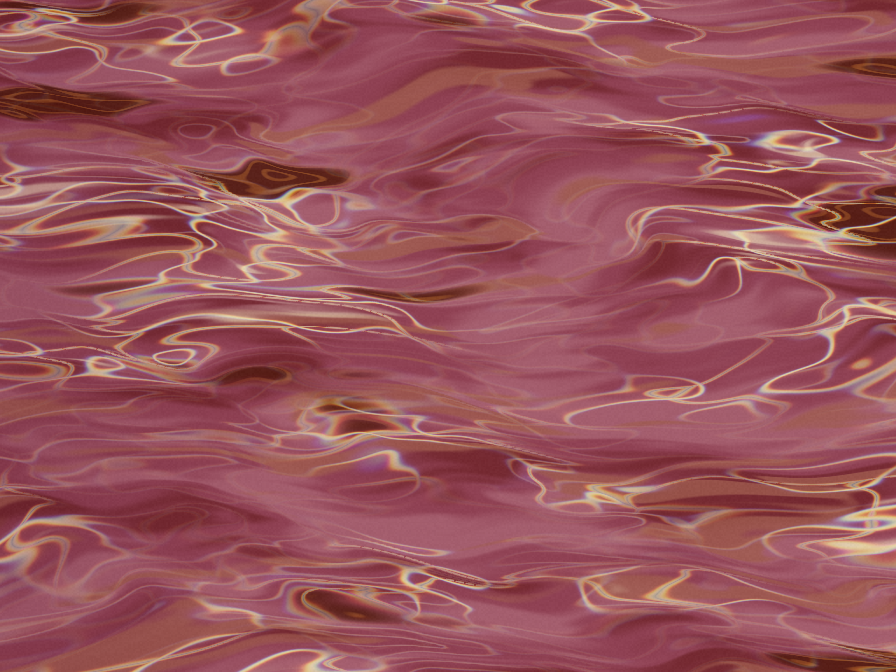
Reproduce this texture procedurally as a Shadertoy shader.

```glsl
// Rippled rose-coloured water seen at a low angle: stretched noise gives the
// swell and its folds, dark troughs hold amber rings, and thin light filaments
// (noise contours and cell borders) are split slightly into colours.

#define STRETCH vec2(2.4, 9.5)   // swell frequency across and up
#define LINE_WIDTH 0.028         // half width of light filaments
#define DISPERSION 0.022         // colour split of filaments
#define GLINT 0.85               // strength of bright filaments
#define WINE vec3(0.45, 0.16, 0.19)
#define ROSE vec3(0.55, 0.25, 0.32)
#define MAUVE vec3(0.63, 0.36, 0.42)
#define SALMON vec3(0.61, 0.35, 0.30)
#define UMBER vec3(0.31, 0.10, 0.06)
#define AMBER vec3(0.60, 0.33, 0.13)
#define BLUSH vec3(0.71, 0.53, 0.52)
#define CREAM vec3(0.90, 0.85, 0.71)

vec2 hash2(vec2 p) {
    p = vec2(dot(p, vec2(127.1, 311.7)), dot(p, vec2(269.5, 183.3)));
    return fract(sin(p) * 43758.5);
}

float corner(vec2 cell, vec2 offset) {
    float angle = 6.2832 * hash2(cell).x;
    return dot(vec2(cos(angle), sin(angle)), offset);
}

// Gradient noise, roughly -0.7 to 0.7
float noise(vec2 p) {
    vec2 i = floor(p), f = fract(p), e = vec2(0.0, 1.0);
    vec2 u = f * f * f * (f * (f * 6.0 - 15.0) + 10.0);
    float low = mix(corner(i, f), corner(i + e.yx, f - e.yx), u.x);
    float high = mix(corner(i + e.xy, f - e.xy), corner(i + e.yy, f - e.yy), u.x);
    return mix(low, high, u.y);
}

// Cellular noise: zero on the borders between cells
float cellBorder(vec2 p) {
    vec2 i = floor(p), f = fract(p);
    float nearest = 8.0, second = 8.0;
    for (int y = -1; y <= 1; y++)
    for (int x = -1; x <= 1; x++) {
        vec2 g = vec2(float(x), float(y));
        float d = length(g + hash2(i + g) - f);
        second = min(second, max(nearest, d));
        nearest = min(nearest, d);
    }
    return second - nearest;
}

// Layered sines that bend the water sideways and up
vec2 bend(vec2 p) {
    float freq = 4.5;
    for (int i = 0; i < 4; i++) {
        float phase = 2.4 * float(i);
        p += vec2(0.24, 0.12) / freq
           * sin(freq * (p.yx * vec2(2.1, 0.9) + p * vec2(0.6, 1.3)) + phase);
        freq *= 1.83;
    }
    return p;
}

// Filament along the zero line of a field, one brightness per channel
vec3 filament(float field, float width) {
    float w = max(width, 0.7 * fwidth(field));
    vec3 d = (field + DISPERSION * vec3(-0.6, 0.0, 0.8)) / w;
    return 1.0 / (1.0 + d * d * d * d);
}

void mainImage(out vec4 fragColor, in vec2 fragCoord) {
    vec2 uv = fragCoord / iResolution.xy;
    vec2 p = fragCoord / iResolution.y;

    // Ripples shrink a little with distance
    p.x = (p.x - 0.67) * (1.0 + 0.25 * uv.y);
    p.y *= 1.0 + 0.15 * uv.y;
    vec2 s = bend(p + 3.0) * STRETCH;

    // Swell, folds and fine streaks
    float swell = noise(s) + 0.5 * noise(s * 2.1 + 7.3);
    float fold = noise(s * vec2(1.3, 2.7) + vec2(0.8, 1.6) * swell + 19.0);
    float streak = noise(s * vec2(2.0, 6.0) + 2.0 * fold + 43.0);
    float tone = 0.5 + 0.62 * swell + 0.45 * fold + 0.2 * streak;
    vec3 col = mix(WINE, ROSE, smoothstep(0.15, 0.42, tone));
    col = mix(col, MAUVE, smoothstep(0.46, 0.72, tone));

    // Salmon reflections in long strips
    float strip = noise(s * vec2(0.9, 2.2) + fold + 61.0) + 0.35 * streak;
    col = mix(col, SALMON, 0.8 * smoothstep(0.2, 0.38, strip));

    // Dark lens-shaped troughs with amber rings
    float trough = noise(s * vec2(0.85, 0.9) + 31.7) + 0.22 * fold;
    float inside = smoothstep(0.27, 0.37, trough);
    float rings = 0.5 + 0.5 * sin(46.0 * trough + 9.0 * fold);
    vec3 deep = mix(UMBER, AMBER, 0.65 * smoothstep(0.72, 1.0, rings));
    col = mix(col, deep, 0.88 * inside);

    // Soft pale filaments over most of the surface
    float contour = noise(s * vec2(1.5, 1.4) + 0.9 * swell + 83.0)
                  + 0.4 * noise(s * 3.3 + 5.0);
    float crease = noise(s * vec2(1.1, 2.1) + 1.2 * fold + 101.0);
    float veil = smoothstep(-0.25, 0.3, noise(s * 0.8 + 11.0));
    col = mix(col, BLUSH, 0.6 * veil * filament(crease - 0.08, LINE_WIDTH * 1.3));

    // Bright caustic loops and webs, gathered in patches
    float patchField = noise(s * vec2(0.75, 0.6) + 53.0) + 0.25 * fold;
    float lit = smoothstep(-0.08, 0.3, patchField);
    float web = cellBorder(s * vec2(1.2, 1.1) + vec2(0.7, 1.0) * vec2(fold, swell));
    vec3 light = filament(contour - 0.1, LINE_WIDTH * 1.2);
    light = max(light, 0.75 * filament(web - 0.02, LINE_WIDTH));
    light = max(light, 0.6 * filament(trough - 0.28, LINE_WIDTH * 0.6));
    col = mix(col, CREAM, GLINT * light * (0.1 + 0.9 * lit));

    // Broken sheets of sky glare inside the brightest patches
    float sheet = smoothstep(0.3, 0.5, patchField + 0.35 * streak)
                * smoothstep(0.0, 0.25, contour + 0.5 * streak);
    col = mix(col, mix(BLUSH, CREAM, smoothstep(0.1, 0.4, streak)), 0.6 * sheet);

    // Deeper colour at the left, fine grain
    col *= mix(vec3(0.94, 0.88, 0.92), vec3(1.02), smoothstep(0.0, 0.35, uv.x));
    col += 0.02 * (hash2(floor(uv * vec2(512.0, 384.0))).x - 0.5);
    fragColor = vec4(clamp(col, 0.0, 1.0), 1.0);
}
```
